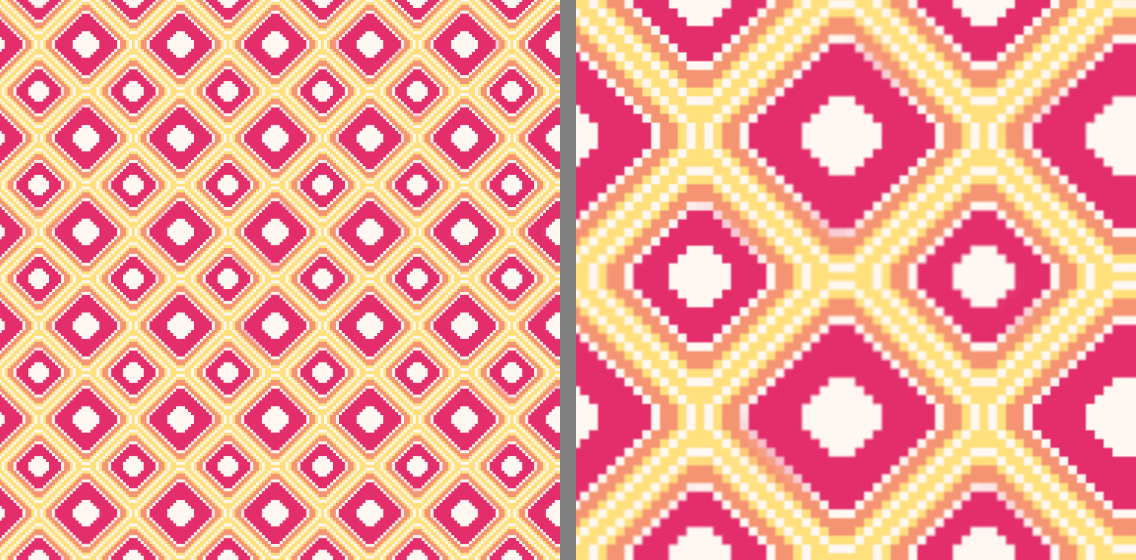
Left: the whole. Right: its middle third, enlarged.
This pattern is drawn by a WebGL 1 fragment shader. Its source:

```glsl
precision highp float;
// Two sizes of blocky diamonds alternate in a stepped lattice, with ringed borders.
// Each grid cell takes its colour from a clipped diamond distance to the nearest
// motif; gradient noise softens the steps and slightly varies the repeats.

uniform vec2 u_resolution;

const vec3 CRIMSON = vec3(0.89, 0.18, 0.42);
const vec3 CREAM   = vec3(1.00, 0.97, 0.95);
const vec3 CORAL   = vec3(0.96, 0.58, 0.45);
const vec3 YELLOW  = vec3(1.00, 0.88, 0.49);

const float CELLS = 32.0;                    // cells per repeat
const vec2 REPEAT = vec2(0.1690, 0.1674);    // repeat size on the canvas
const vec2 ORIGIN = vec2(0.1536, 0.9206);    // centre of one large diamond
const float SIZE_GAP = 3.0;                  // rings missing from small diamonds

vec2 hashGradient(vec2 p) {
  float angle = 6.2832 * fract(sin(dot(p, vec2(127.1, 311.7))) * 43758.5);
  return vec2(cos(angle), sin(angle));
}

float gradientNoise(vec2 p) {
  vec2 i = floor(p);
  vec2 f = fract(p);
  vec2 u = f * f * f * (f * (f * 6.0 - 15.0) + 10.0);
  float a = dot(hashGradient(i), f);
  float b = dot(hashGradient(i + vec2(1.0, 0.0)), f - vec2(1.0, 0.0));
  float c = dot(hashGradient(i + vec2(0.0, 1.0)), f - vec2(0.0, 1.0));
  float d = dot(hashGradient(i + 1.0), f - 1.0);
  return mix(mix(a, b, u.x), mix(c, d, u.x), u.y);
}

// Diamond distance with clipped tips, repeated over the lattice.
float diamondRing(vec2 cell, vec2 centre) {
  vec2 q = abs(mod(cell - centre + 0.5 * CELLS, CELLS) - 0.5 * CELLS);
  return max(q.x + q.y, max(q.x, q.y) + 1.0);
}

float softStep(float edge, float x) {
  return smoothstep(edge - 0.3, edge + 0.3, x);
}

// Colours from the pale core outward to the yellow lattice.
vec3 ringColour(float ring, float coreEdge) {
  vec3 c = mix(CREAM, CRIMSON, softStep(coreEdge, ring));
  c = mix(c, CREAM, softStep(11.6, ring));
  c = mix(c, CORAL, softStep(12.5, ring));
  c = mix(c, YELLOW, softStep(14.6, ring));
  c = mix(c, CREAM, softStep(15.5, ring));
  return mix(c, YELLOW, softStep(16.5, ring));
}

vec3 cellColour(vec2 cell) {
  float large = diamondRing(cell, vec2(0.0));
  float small = diamondRing(cell, vec2(0.5 * CELLS)) + SIZE_GAP;
  float coreEdge = large < small ? 5.5 : 7.5;
  float wear = 0.6 * gradientNoise(cell * 0.07 + 3.7);
  return ringColour(min(large, small) + wear, coreEdge);
}

void main() {
  vec2 uv = gl_FragCoord.xy / u_resolution;
  vec2 grid = (uv - ORIGIN) / REPEAT * CELLS;
  vec2 base = floor(grid);

  // Soft cell borders, never narrower than a pixel.
  vec2 pixel = CELLS / (REPEAT * u_resolution);
  float blur = 0.24 + 0.2 * gradientNoise(uv * 9.0);
  vec2 halfWidth = min(max(vec2(blur), 0.5 * pixel), 0.5);
  vec2 blend = smoothstep(0.5 - halfWidth, 0.5 + halfWidth, grid - base);

  vec3 lower = mix(cellColour(base), cellColour(base + vec2(1.0, 0.0)), blend.x);
  vec3 upper = mix(cellColour(base + vec2(0.0, 1.0)), cellColour(base + 1.0), blend.x);
  gl_FragColor = vec4(mix(lower, upper, blend.y), 1.0);
}
```
